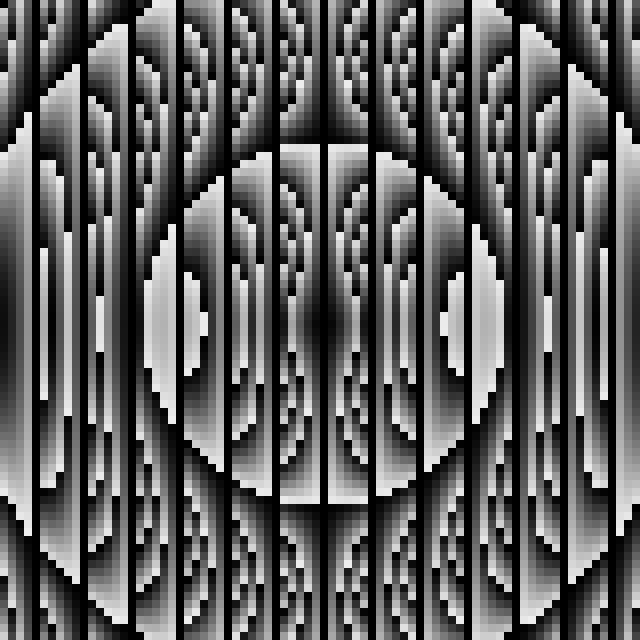
Give the GLSL for this background, as a WebGL 1 fragment shader.

```glsl
precision highp float;

uniform vec2 u_resolution;

// Brightness of one mosaic cell, counted from the central cell
float cellShade(vec2 cell) {
  // Ring frequency climbs 0..5 across each mirrored six-cell strip
  float frequency = floor(mod(abs(cell.x) + 0.5, 6.0));
  float rings = fract(frequency * length(cell) / 22.627);
  return 0.933 * pow(rings, 1.09);
}

void main() {
  float cellsPerPixel = 80.0 / min(u_resolution.x, u_resolution.y);
  float shade = 0.0;

  // Average four subsamples to smooth the cell borders
  for (int j = 0; j < 2; j++) {
    for (int i = 0; i < 2; i++) {
      vec2 jitter = vec2(float(i), float(j)) * 0.5 - 0.25;
      vec2 position = (gl_FragCoord.xy + jitter - 0.5 * u_resolution) * cellsPerPixel;
      shade += 0.25 * cellShade(floor(position) + vec2(0.0, 1.0));
    }
  }

  gl_FragColor = vec4(vec3(shade), 1.0);
}
```
